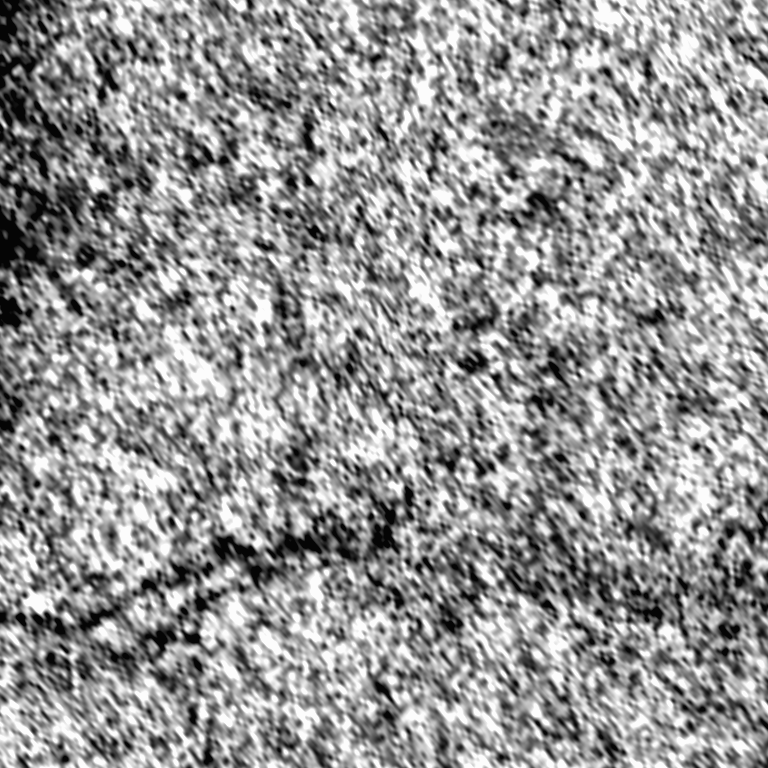
This texture is drawn by a WebGL 2 fragment shader. Its source:

```glsl
#version 300 es
precision highp float;

uniform vec2 u_resolution;
out vec4 fragColor;

// Integer hash mapped to -1..1
float hash(vec2 cell) {
    uvec2 q = uvec2(ivec2(cell)) * uvec2(1597334673u, 3812015801u);
    uint h = (q.x ^ q.y) * 1597334673u;
    h = (h ^ (h >> 15)) * 2246822519u;
    h ^= h >> 13;
    return float(h >> 8) / 8388608.0 - 1.0;
}

// Signed value noise
float noise(vec2 p) {
    vec2 i = floor(p);
    vec2 f = fract(p);
    f = f * f * (3.0 - 2.0 * f);
    return mix(mix(hash(i), hash(i + vec2(1, 0)), f.x),
               mix(hash(i + vec2(0, 1)), hash(i + vec2(1, 1)), f.x), f.y);
}

// Noise stretched along a direction; frequency is (along, across)
float grain(vec2 p, float angle, vec2 frequency) {
    vec2 along = vec2(cos(angle), sin(angle));
    vec2 across = vec2(-along.y, along.x);
    return noise(vec2(dot(p, along), dot(p, across)) * frequency + angle * 37.0);
}

float clouds(vec2 p) {
    float sum = 0.0;
    float amplitude = 0.5;
    for (int i = 0; i < 4; i++) {
        sum += amplitude * noise(p);
        p = mat2(0.8, 0.6, -0.6, 0.8) * p * 2.03 + 17.3;
        amplitude *= 0.55;
    }
    return sum;
}

// Soft ridge around zero distance
float ridge(float distance, float width) {
    return exp(-distance * distance / (width * width));
}

// Broad shadows and narrow winding cracks
float shade(vec2 p) {
    vec2 q = p + 0.03 * vec2(clouds(p * 9.0), clouds(p * 9.0 + 40.0));
    float corner = smoothstep(0.24, 0.06, q.x) * smoothstep(0.6, 0.74, q.y + 0.3 * q.x);
    float edge = smoothstep(0.045, 0.0, q.x) * smoothstep(0.36, 0.46, q.y);
    float band = ridge(q.y - 0.3 + 0.1 * smoothstep(0.4, 1.0, q.x), 0.065)
               * smoothstep(0.28, 0.5, q.x);
    float hollow = ridge(q.y - 0.13, 0.05) * smoothstep(0.32, 0.05, q.x);

    vec2 r = p + 0.012 * vec2(noise(p * 33.0), noise(p * 37.0 + 9.0));
    float upper = ridge(r.y - 0.19 - 0.095 * smoothstep(0.1, 0.32, r.x), 0.012)
                * smoothstep(0.58, 0.36, r.x);
    float lower = ridge(r.y - 0.125 - 0.14 * smoothstep(0.1, 0.4, r.x), 0.012)
                * smoothstep(0.1, 0.2, r.x) * smoothstep(0.44, 0.32, r.x);
    return 0.25 * corner + 0.3 * edge + 0.27 * band + 0.13 * hollow
         + 0.52 * upper + 0.42 * lower;
}

// Sparse dark pits, one candidate per cell
float pits(vec2 p) {
    vec2 base = floor(p * 9.0);
    float dark = 0.0;
    for (int y = -1; y <= 1; y++) {
        for (int x = -1; x <= 1; x++) {
            vec2 cell = base + vec2(x, y);
            vec2 offset = 0.5 + 0.4 * vec2(hash(cell + 71.0), hash(cell + 133.0));
            vec2 d = p * 9.0 - cell - offset;
            float size = 0.13 + 0.06 * hash(cell + 19.0);
            dark += step(0.35, hash(cell + 211.0)) * ridge(length(d), size);
        }
    }
    return dark;
}

void main() {
    vec2 p = gl_FragCoord.xy / u_resolution.y;
    vec2 bent = p + 0.014 * vec2(noise(p * 5.0), noise(p * 5.0 + 30.0));

    // Slanted grain from fine to coarse
    float tone = 0.63;
    tone += 0.35 * grain(bent, -0.85, vec2(115.0, 205.0));
    tone += 0.38 * grain(bent, -1.05, vec2(78.0, 145.0));
    tone += 0.22 * grain(bent, -0.95, vec2(36.0, 62.0));
    tone += 0.12 * grain(bent, -0.75, vec2(19.0, 27.0));
    tone += 0.13 * clouds(p * 6.0 + 5.0);

    tone -= shade(p) + 0.25 * pits(bent);
    fragColor = vec4(vec3(clamp(tone, 0.02, 0.99)), 1.0);
}
```
